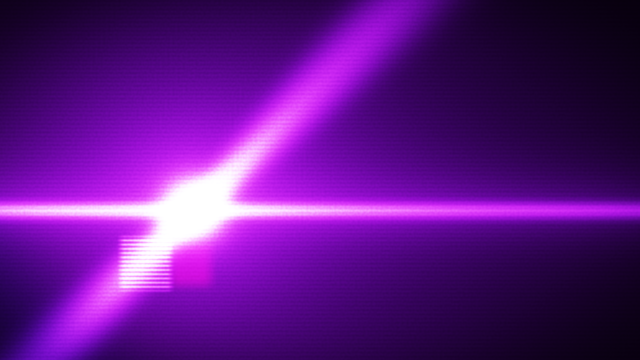
Reproduce this background procedurally as a WebGL 1 fragment shader.

```glsl
precision highp float;
// A violet light flare: a horizontal streak and a diagonal beam cross at a white core.
// Every light adds to one energy value, which a film-like exposure curve turns
// into colour; fine scan rows, soft square ghosts and gradient-noise grain finish it.
uniform vec2 u_resolution;

const float TAU = 6.2831853;
const vec2 CORE = vec2(0.537, 0.415);
const vec2 BEAM_DIR = vec2(0.711, 0.703);
const float ROWS = 85.0;

float gauss(float x, float width) {
  float q = x / width;
  return exp(-q * q);
}

// Exponential falloff with its own length on each side of zero.
float falloff(float x, float negLength, float posLength) {
  return exp(-abs(x) / (x < 0.0 ? negLength : posLength));
}

vec2 gradientAt(vec2 cell) {
  float angle = TAU * fract(sin(dot(cell, vec2(127.1, 311.7))) * 43758.5);
  return vec2(cos(angle), sin(angle));
}

float gradientNoise(vec2 p) {
  vec2 i = floor(p);
  vec2 f = p - i;
  vec2 u = f * f * f * (f * (f * 6.0 - 15.0) + 10.0);
  vec2 e = vec2(1.0, 0.0);
  float a = dot(gradientAt(i), f);
  float b = dot(gradientAt(i + e.xy), f - e.xy);
  float c = dot(gradientAt(i + e.yx), f - e.yx);
  float d = dot(gradientAt(i + e.xx), f - e.xx);
  return mix(mix(a, b, u.x), mix(c, d, u.x), u.y);
}

float softBox(vec2 p, vec2 halfSize, float blur) {
  vec2 edge = 1.0 - smoothstep(halfSize - blur, halfSize + blur, abs(p));
  return edge.x * edge.y;
}

// Wide ambient haze, tighter halo and the burnt-out centre.
float coreLight(vec2 d) {
  float r = length(d);
  float above = mix(0.65, 1.0, smoothstep(-0.12, 0.1, d.y));
  float haze = 0.32 * gauss(d.x, 0.85) * gauss(d.y, 0.5);
  return haze + above * 2.0 * exp(-r / 0.16) + 6.0 * gauss(r, 0.075);
}

float streakLight(vec2 d) {
  float line = 3.3 * falloff(d.x, 2.5, 0.95) * gauss(d.y, 0.02);
  float glow = 1.3 * falloff(d.x, 1.2, 0.85) * falloff(d.y, 0.06, 0.075);
  return line + glow;
}

// The beam widens and dims away from the core; axis = (along, across).
float beamLight(vec2 axis) {
  float width = 0.036 + 0.06 * abs(axis.x);
  float shaft = 4.8 * falloff(axis.x, 0.4, 0.38) * gauss(axis.y, width);
  float halo = 0.3 * falloff(axis.x, 0.35, 0.6) * falloff(axis.y, 0.12, 0.12);
  return shaft + halo;
}

// Energy to colour: blue fills first, then red, then green burns to white.
vec3 expose(float energy, float redGain, vec3 extra) {
  float green = 0.05 * energy + 0.022 * energy * energy * energy;
  return 1.0 - exp(-vec3(energy * redGain, green, 1.9 * energy) - extra);
}

void main() {
  vec2 p = gl_FragCoord.xy / u_resolution.y;
  vec2 uv = gl_FragCoord.xy / u_resolution;
  vec2 d = p - CORE;
  vec2 axis = vec2(dot(d, BEAM_DIR), dot(d, vec2(-BEAM_DIR.y, BEAM_DIR.x)));

  float energy = 0.05 + coreLight(d) + streakLight(d) + beamLight(axis);

  // Square ghosts below the core: a pale striped one and a magenta one.
  float rows = sin(TAU * ROWS * p.y);
  float paleGhost = softBox(p - vec2(0.405, 0.268), vec2(0.07, 0.073), 0.012);
  float pinkGhost = softBox(p - vec2(0.53, 0.268), vec2(0.053, 0.058), 0.025);
  energy += paleGhost * (1.2 + 0.7 * rows);

  // Corner shading, scan rows and grain.
  vec2 fromCenter = uv - 0.5;
  energy *= 1.0 - 0.5 * smoothstep(0.15, 0.5, dot(fromCenter, fromCenter));
  energy *= 1.0 + 0.05 * rows + 0.1 * gradientNoise(p * 140.0);

  // The lower end of the beam leans towards blue.
  float redGain = 0.75 + 0.25 * smoothstep(-0.6, -0.3, axis.x);
  vec3 color = expose(energy, redGain, pinkGhost * vec3(0.8, 0.0, 0.4));
  gl_FragColor = vec4(color, 1.0);
}
```
